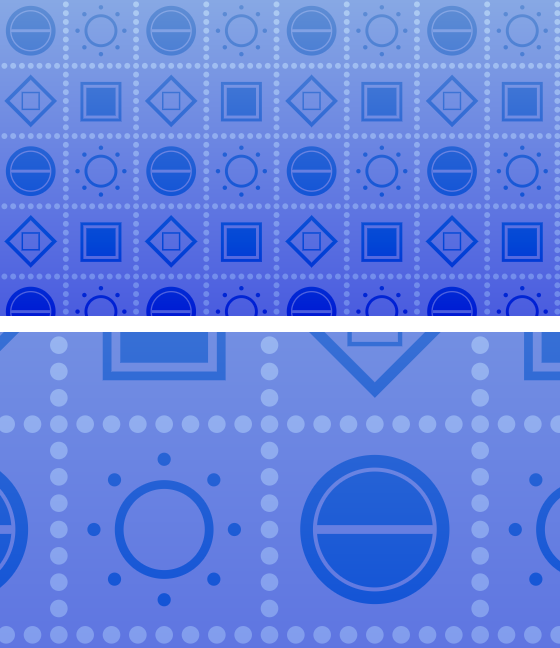
Top: the whole. Bottom: its middle third, enlarged.
Reproduce this pattern procedurally as a WebGL 2 fragment shader.

```glsl
#version 300 es
precision highp float;
// Dotted grid of alternating slotted discs, suns, diamonds and framed squares on a blue gradient.

#define ROWS 4.5          // cells down the canvas
#define CELL 96.0         // design units per cell
#define GRID_SHIFT 6.0    // offset of the grid from the top left
#define BEAD_STEP 12.0    // spacing of the border dots
#define BEAD_RADIUS 4.0
#define DISC_RADIUS 34.0
#define SUN_RADIUS 20.5
#define RAY_ORBIT 32.0
#define DIAMOND_REACH 36.0

uniform vec2 u_resolution;
out vec4 fragColor;

const float TAU = 6.283185;

const vec3 SKY_TOP = vec3(0.53, 0.66, 0.895);
const vec3 SKY_BOTTOM = vec3(0.29, 0.36, 0.875);
const vec3 BEAD_TOP = vec3(0.68, 0.80, 0.95);
const vec3 BEAD_BOTTOM = vec3(0.42, 0.52, 0.92);
const vec3 INK_TOP = vec3(0.38, 0.56, 0.83);
const vec3 INK_LOW = vec3(0.01, 0.28, 0.84);
const vec3 INK_BOTTOM = vec3(0.0, 0.10, 0.83);

float box(vec2 p, vec2 halfSize) {
    vec2 q = abs(p) - halfSize;
    return length(max(q, 0.0)) + min(max(q.x, q.y), 0.0);
}

// Band of the given width just inside a shape's edge
float inset(float d, float width) {
    return max(d, -d - width);
}

// Disc with a fine inner ring and a horizontal slot cut out
float slottedDisc(vec2 p) {
    float r = length(p);
    float ring = abs(r - 27.3) - 0.9;
    float slot = box(p, vec2(27.0, 2.0));
    return max(r - DISC_RADIUS, -min(ring, slot));
}

// Ring surrounded by eight dots
float sun(vec2 p) {
    float ring = abs(length(p) - SUN_RADIUS) - 2.0;
    float sector = TAU / 8.0;
    float angle = atan(p.y, p.x);
    angle -= sector * floor(angle / sector + 0.5);
    vec2 folded = length(p) * vec2(cos(angle), sin(angle));
    return min(ring, length(folded - vec2(RAY_ORBIT, 0.0)) - 3.0);
}

// Diamond outline around a thin square
float diamond(vec2 p) {
    float rim = (abs(p.x) + abs(p.y) - DIAMOND_REACH) * 0.7071;
    return min(inset(rim, 5.0), inset(box(p, vec2(12.5)), 2.0));
}

// Solid square within a frame
float framedSquare(vec2 p) {
    p.y -= 1.0;
    float frame = inset(box(p, vec2(28.0, 27.0)), 4.0);
    return min(frame, box(p, vec2(20.0, 19.0)));
}

// Dots along all four cell borders
float beads(vec2 p) {
    vec2 edge = 0.5 * CELL - abs(p);
    vec2 along = p - BEAD_STEP * floor(p / BEAD_STEP + 0.5);
    float column = length(vec2(edge.x, along.y));
    float row = length(vec2(along.x, edge.y));
    return min(column, row) - BEAD_RADIUS;
}

float coverage(float d, float pixel) {
    return clamp(0.5 - d / pixel, 0.0, 1.0);
}

void main() {
    // Design units, with y running down from the top edge
    float pixel = ROWS * CELL / u_resolution.y;
    vec2 pos = vec2(gl_FragCoord.x, u_resolution.y - gl_FragCoord.y) * pixel;
    float depth = 1.0 - gl_FragCoord.y / u_resolution.y;

    // Cell index and position from the cell centre
    vec2 grid = (pos + GRID_SHIFT) / CELL;
    vec2 kind = mod(floor(grid), 2.0);
    vec2 p = (fract(grid) - 0.5) * CELL;

    // Motif by row and column parity
    float motif;
    if (kind.y < 0.5) motif = kind.x < 0.5 ? slottedDisc(p) : sun(p);
    else motif = kind.x < 0.5 ? diamond(p) : framedSquare(p);

    // Vertical colour ramps
    vec3 sky = mix(SKY_TOP, SKY_BOTTOM, depth);
    vec3 bead = mix(BEAD_TOP, BEAD_BOTTOM, depth);
    vec3 ink = mix(INK_TOP, INK_LOW, min(depth / 0.76, 1.0));
    ink = mix(ink, INK_BOTTOM, clamp((depth - 0.76) / 0.24, 0.0, 1.0));

    vec3 color = mix(sky, bead, coverage(beads(p), pixel));
    color = mix(color, ink, coverage(motif, pixel));
    fragColor = vec4(color, 1.0);
}
```
